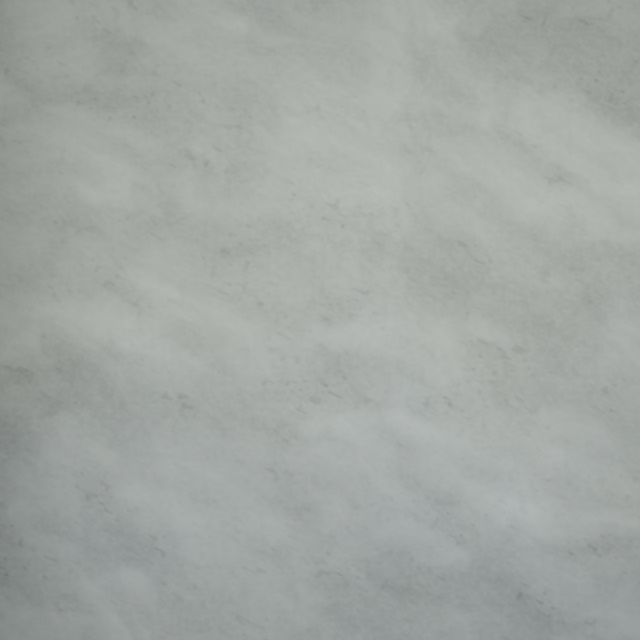
Reproduce this texture procedurally as a WebGL 2 fragment shader.

```glsl
#version 300 es
precision highp float;

uniform vec2 u_resolution;
out vec4 fragColor;

float hash(vec2 p) {
    return fract(sin(dot(p, vec2(127.1, 311.7))) * 43758.5453);
}

float valueNoise(vec2 p) {
    vec2 cell = floor(p);
    vec2 f = fract(p);
    f = f * f * (3.0 - 2.0 * f);
    float low = mix(hash(cell), hash(cell + vec2(1.0, 0.0)), f.x);
    float high = mix(hash(cell + vec2(0.0, 1.0)), hash(cell + vec2(1.0, 1.0)), f.x);
    return mix(low, high, f.y);
}

// Fractal noise, each octave turned to hide the lattice
float fbm(vec2 p) {
    float sum = 0.0;
    float weight = 0.5;
    for (int i = 0; i < 5; i++) {
        sum += weight * valueNoise(p);
        p = mat2(0.94, 0.34, -0.34, 0.94) * p * 2.03 + 17.3;
        weight *= 0.5;
    }
    return sum / 0.97;
}

void main() {
    vec2 uv = gl_FragCoord.xy / u_resolution;

    // Axes along and across the drifts, which fall gently to the right
    vec2 drift = vec2(dot(uv, vec2(0.91, -0.41)), dot(uv, vec2(0.41, 0.91)));

    // Broad light with dim corners
    vec2 fromLight = uv - vec2(0.62, 0.58);
    float light = 0.682 - 0.21 * dot(fromLight, fromLight);
    light -= 0.03 * smoothstep(0.12, 0.0, uv.x);

    // Soft drifted clumps
    vec2 warp = vec2(fbm(uv * 7.0), fbm(uv * 7.0 + 41.0)) - 0.5;
    float clumps = fbm(drift * vec2(5.5, 10.0) + warp * 1.3 + 5.0);
    float puffs = fbm(drift * vec2(13.0, 25.0) + warp * 2.0 + 63.0);
    light += 0.13 * (clumps - 0.5) + 0.06 * (puffs - 0.5);

    // Fine crystals, coarser in the hollows
    float hollow = smoothstep(0.62, 0.36, 0.5 * (clumps + puffs));
    float grain = valueNoise(drift * vec2(120.0, 170.0)) + valueNoise(uv * 240.0 + 9.0) - 1.0;
    light += grain * mix(0.010, 0.022, hollow);

    // Small dark pits gathered in loose patches
    float patches = smoothstep(0.42, 0.66, fbm(drift * vec2(14.0, 22.0) + 88.0));
    float pits = smoothstep(0.66, 0.95, valueNoise(drift * vec2(90.0, 135.0) + 31.0));
    light -= 0.045 * pits * patches * (0.35 + 0.65 * hollow);

    // Pale green grey, cooler at the bottom and faintly mottled
    float cool = smoothstep(0.75, 0.0, uv.y) + 0.9 * (fbm(uv * 5.0 + 23.0) - 0.5);
    vec3 tint = mix(vec3(-0.006, 0.013, -0.010), vec3(-0.012, 0.009, 0.006), clamp(cool, 0.0, 1.0));
    fragColor = vec4(light + tint, 1.0);
}
```
